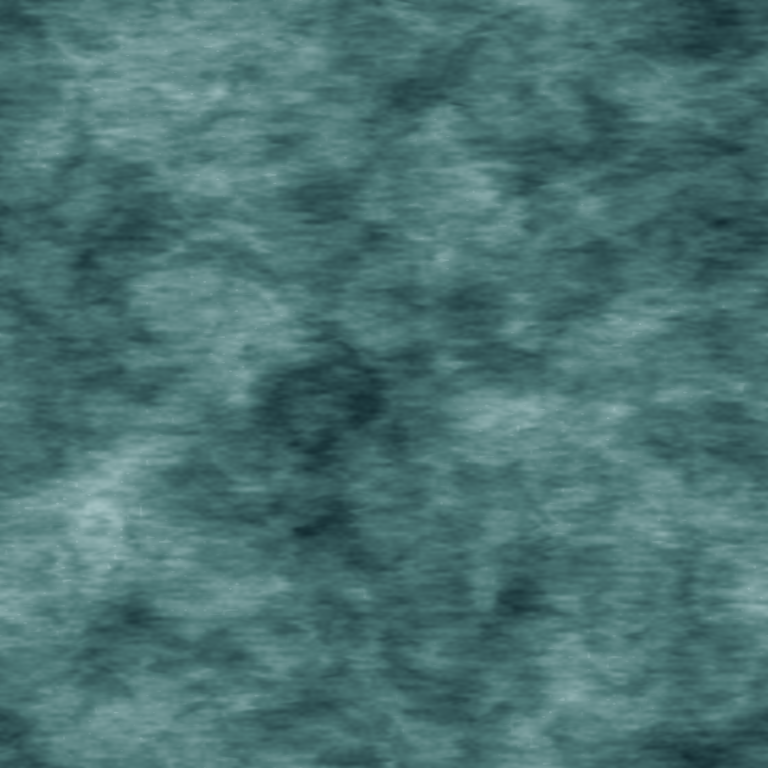
Give the GLSL for this texture, as a WebGL 1 fragment shader.

```glsl
precision highp float;
// Weathered teal surface: cloudy blotches with short, fine horizontal streaks.
uniform vec2 u_resolution;

float hash(vec2 cell, float seed) {
  return fract(sin(dot(cell, vec2(127.1, 311.7)) + seed * 74.7) * 43758.5453);
}

// Value noise centred on zero; wraps after one unit when count is whole.
float wrapNoise(vec2 uv, vec2 count, float seed) {
  vec2 p = uv * count;
  vec2 cell = floor(p);
  vec2 f = p - cell;
  f = f * f * (3.0 - 2.0 * f);
  vec2 a = mod(cell, count);
  vec2 b = mod(cell + 1.0, count);
  float low = mix(hash(a, seed), hash(vec2(b.x, a.y), seed), f.x);
  float high = mix(hash(vec2(a.x, b.y), seed), hash(b, seed), f.x);
  return mix(low, high, f.y) - 0.5;
}

// Integer shear keeps the tile seamless while turning the noise lattice.
vec2 diagonal(vec2 uv) {
  return vec2(uv.x + uv.y, uv.y - uv.x);
}

vec3 tealRamp(float tone) {
  vec3 shade = vec3(0.17, 0.30, 0.31);
  vec3 body = vec3(0.30, 0.47, 0.465);
  vec3 pale = vec3(0.50, 0.64, 0.64);
  vec3 color = tone < 0.47
    ? mix(shade, body, (tone - 0.30) / 0.17)
    : mix(body, pale, (tone - 0.47) / 0.17);
  return clamp(color, vec3(0.07, 0.16, 0.18), vec3(0.72, 0.81, 0.80));
}

void main() {
  vec2 uv = gl_FragCoord.xy / u_resolution;

  // Bend the blotches, then slide thin rows slightly for ragged edges.
  vec2 bent = uv;
  bent.x += 0.040 * wrapNoise(uv, vec2(15.0, 19.0), 1.0);
  bent.y += 0.036 * wrapNoise(uv, vec2(16.0, 18.0), 2.0);
  bent.x += 0.020 * wrapNoise(uv, vec2(30.0, 180.0), 3.0);

  // Blotches from broad to small, nearly round.
  float tone = 0.466;
  tone += 0.16 * wrapNoise(diagonal(bent), vec2(3.0, 4.0), 4.0);
  tone += 0.17 * wrapNoise(bent, vec2(7.0, 9.0), 5.0);
  tone += 0.17 * wrapNoise(diagonal(bent), vec2(8.0, 9.0), 6.0);
  tone += 0.16 * wrapNoise(bent, vec2(19.0, 26.0), 7.0);
  tone += 0.13 * wrapNoise(bent, vec2(36.0, 52.0), 8.0);
  tone += 0.06 * wrapNoise(bent, vec2(64.0, 96.0), 9.0);

  // Fine horizontal streaks and a trace of grain.
  tone += 0.07 * wrapNoise(uv, vec2(22.0, 135.0), 10.0);
  tone += 0.07 * wrapNoise(uv, vec2(52.0, 190.0), 11.0);
  tone += 0.04 * wrapNoise(uv, vec2(140.0, 200.0), 12.0);

  // Faint bright flecks, mostly on the pale patches.
  float fleck = smoothstep(0.32, 0.5, wrapNoise(uv, vec2(120.0, 180.0), 13.0));
  tone += 0.06 * fleck * smoothstep(0.42, 0.60, tone);

  gl_FragColor = vec4(tealRamp(tone), 1.0);
}
```
